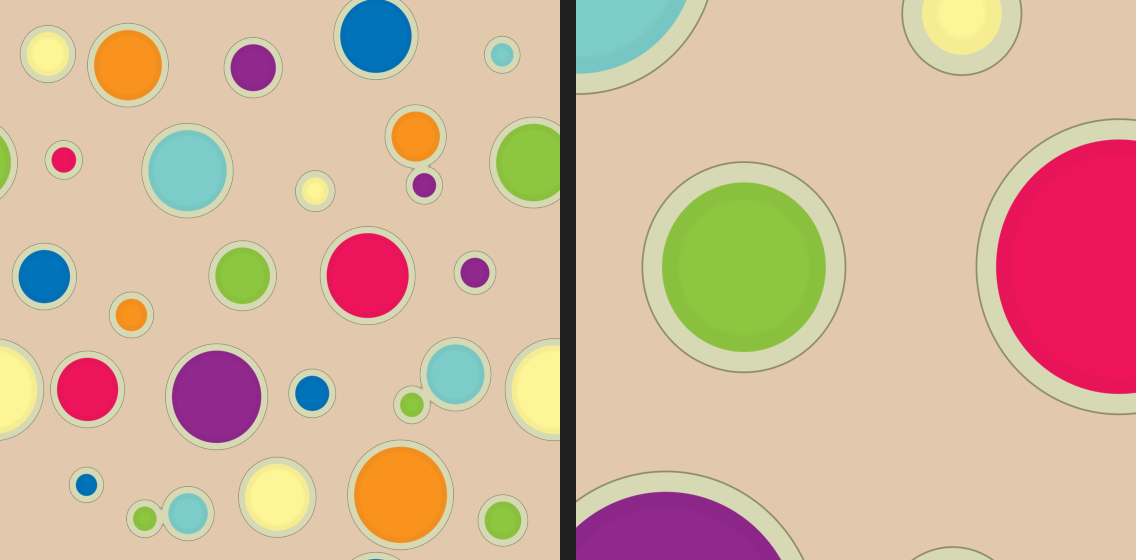
Left: the whole. Right: its middle third, enlarged.
This pattern is drawn by a WebGL 2 fragment shader. Its source:

```glsl
#version 300 es
precision highp float;
// Seamless scatter of bright flat dots with pale halos and hairline outlines on tan.

uniform vec2 u_resolution;
out vec4 fragColor;

const float TAU = 6.2831853;
const int GRID = 5;               // cells per side
const int DOT_COUNT = GRID * GRID;
const float CELL = 1.0 / float(GRID);
const float HALO_WIDTH = 0.0117;
const float DOT_STRETCH = 1.035;  // dots are slightly taller than wide
const float SATELLITE_RADIUS = 0.021;

const vec3 TAN = vec3(0.885, 0.784, 0.675);
const vec3 SAGE = vec3(0.840, 0.852, 0.705);
const vec3 OUTLINE = vec3(0.42, 0.42, 0.35);

const int COLOUR_COUNT = 7;
const vec3 PALETTE[COLOUR_COUNT] = vec3[](
    vec3(0.005, 0.450, 0.730),  // blue
    vec3(0.486, 0.804, 0.788),  // teal
    vec3(0.996, 0.960, 0.590),  // yellow
    vec3(0.976, 0.576, 0.118),  // orange
    vec3(0.553, 0.776, 0.247),  // green
    vec3(0.935, 0.080, 0.360),  // pink
    vec3(0.567, 0.158, 0.557)); // purple

// Integer hash to [0, 1)
float hash(uint n) {
    n = n * 747796405u + 2891336453u;
    n = ((n >> ((n >> 28u) + 4u)) ^ n) * 277803737u;
    n = (n >> 22u) ^ n;
    return float(n >> 8u) / 16777216.0;
}

float smoothMin(float a, float b, float k) {
    float h = max(k - abs(a - b), 0.0) / k;
    return min(a, b) - 0.25 * h * h * k;
}

// Coverage of the inside of a signed distance
float inside(float d, float softness) {
    return 1.0 - smoothstep(-softness, softness, d);
}

// Distance to a circle on the wrapping unit tile
float dotDistance(vec2 p, vec2 centre, float radius) {
    vec2 q = p - centre;
    q -= round(q);
    return length(q / vec2(1.0, DOT_STRETCH)) - radius;
}

// Paints one dot with a faint darker rim and joins its halo to the others
void addDot(float d, vec3 colour, float pixel, inout vec3 paint, inout float halo) {
    float core = inside(d + 0.0095, 0.0015 + pixel);
    vec3 shade = colour * mix(0.968, 1.0, core);
    paint = mix(paint, shade, inside(d, 0.75 * pixel));
    halo = smoothMin(halo, d - HALO_WIDTH, 0.006);
}

// Centre of a cell's contents: sheared rows, free jitter, periodic drift
vec2 cellCentre(int index, float slack) {
    int row = index / GRID;
    vec2 cell = vec2(float(index % GRID) + 0.43 * float(row), float(row));
    uint seed = uint(index) * 3u + 17u;
    vec2 jitter = 2.0 * vec2(hash(seed), hash(seed + 1u)) - 1.0;
    vec2 c = (cell + 0.5) * CELL + jitter * slack;
    return c + 0.015 * sin(TAU * (c.yx + vec2(0.2, 0.55)));
}

void main() {
    vec2 p = gl_FragCoord.xy / u_resolution;
    float pixel = 1.0 / min(u_resolution.x, u_resolution.y);
    vec3 paint = SAGE;
    float halo = 1.0;

    for (int i = 0; i < DOT_COUNT; i++) {
        // Shuffled rank spreads the sizes evenly over the tile
        int rank = (i * 8) % DOT_COUNT;
        float radius = mix(0.019, 0.083, pow(float(rank) / float(DOT_COUNT - 1), 1.25));
        float outer = radius + HALO_WIDTH;

        // A few middle-sized dots carry a touching satellite
        bool paired = rank >= 8 && rank <= 14 && rank % 3 == 2;
        float satelliteOuter = paired ? SATELLITE_RADIUS + HALO_WIDTH : 0.0;
        float slack = max(0.5 * CELL - DOT_STRETCH * (outer + satelliteOuter), 0.0);
        vec2 centre = cellCentre(i, slack);
        float angle = TAU * hash(uint(i) + 301u);
        vec2 axis = vec2(cos(angle), DOT_STRETCH * sin(angle));

        float d = dotDistance(p, centre - axis * satelliteOuter, radius);
        addDot(d, PALETTE[i % COLOUR_COUNT], pixel, paint, halo);
        if (paired) {
            d = dotDistance(p, centre + axis * (outer - 0.002), SATELLITE_RADIUS);
            addDot(d, PALETTE[(i + 3) % COLOUR_COUNT], pixel, paint, halo);
        }
    }

    // Ground, halos with their dots, then the hairline around each halo
    vec3 colour = mix(TAN, paint, inside(halo, 0.75 * pixel));
    float hairline = inside(abs(halo) - 0.0005, 0.75 * pixel);
    fragColor = vec4(mix(colour, OUTLINE, 0.7 * hairline), 1.0);
}
```
